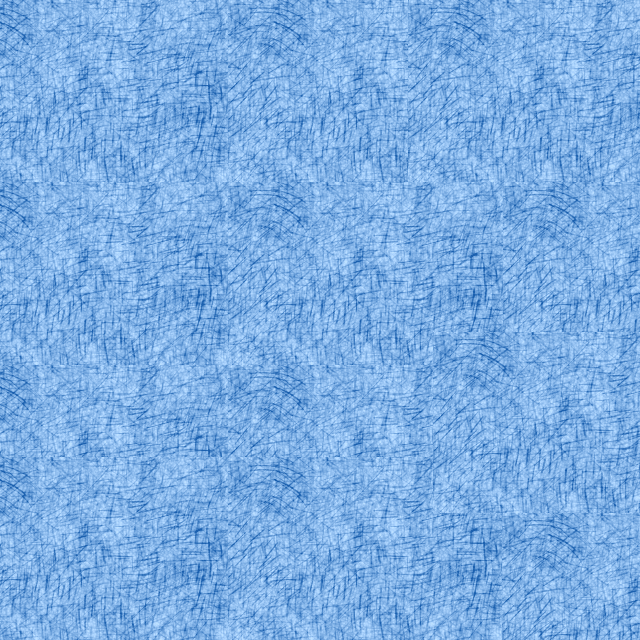
Give the GLSL for this texture, as a Shadertoy shader.

```glsl
// Blue pencil scribble: cross-hatched strokes on a patch that repeats with hard, uneven seams.

const vec2 PATCH = vec2(0.43, 0.285);
const vec3 INK = vec3(0.195, 0.45, 0.735);
const vec3 PAPER = vec3(0.65, 0.81, 0.98);

vec3 hash3(vec2 p) {
    vec3 h = fract(p.xyx * vec3(0.1031, 0.1030, 0.0973));
    h += dot(h, h.yxz + 33.33);
    return fract((h.xxy + h.yzz) * h.zyx);
}

mat2 rotation(float angle) {
    float c = cos(angle), s = sin(angle);
    return mat2(c, -s, s, c);
}

// Soft elliptical region
float blob(vec2 p, vec2 center, vec2 size) {
    vec2 d = (p - center) / size;
    return exp(-dot(d, d));
}

// Distance to the nearest scattered point, in cells
float cellular(vec2 p, float seed) {
    vec2 id = floor(p), f = fract(p);
    float nearest = 2.0;
    for (int j = -1; j <= 1; j++)
    for (int i = -1; i <= 1; i++) {
        vec2 n = vec2(i, j);
        nearest = min(nearest, length(n + hash3(id + n + seed).xy - f));
    }
    return nearest;
}

// One randomly tilted stroke per cell, running along x
float strokes(vec2 p, vec2 cell, float halfWidth, float tilt, float seed, float px) {
    vec2 id = floor(p / cell);
    float ink = 0.0;
    for (int j = -1; j <= 1; j++)
    for (int i = -1; i <= 1; i++) {
        vec2 n = id + vec2(i, j);
        vec3 place = hash3(n + seed);
        vec3 style = hash3(n + seed + 71.7);
        vec2 d = p - (n + place.xy) * cell;
        d.y -= d.x * tilt * (2.0 * place.z - 1.0);
        float reach = cell.x * mix(0.25, 0.5, style.x);
        float width = halfWidth * mix(0.6, 1.4, style.y);
        float line = 1.0 - smoothstep(width - 0.5 * px, width + 0.6 * px, abs(d.y));
        float ends = 1.0 - smoothstep(reach * 0.6, reach, abs(d.x));
        ink += line * ends * mix(0.2, 1.0, style.z);
    }
    return ink;
}

// Strokes drawn at an angle
float hatch(vec2 p, float angle, vec2 cell, float halfWidth, float seed, float px) {
    return strokes(rotation(angle) * p, cell, halfWidth, 0.13, seed, px);
}

// Lower left corner of the patch covering a point
vec2 patchOrigin(vec2 p) {
    float column = floor((p.x + 0.074) / PATCH.x) * PATCH.x - 0.074;
    float row = p.y > 0.715 ? 0.715 : p.y > 0.43 ? 0.43 : p.y > 0.286 ? 0.145 : 0.0;
    vec2 origin = vec2(column, row);
    // Overlapping patches along the right side
    if (p.x > 0.638 && p.y > 0.715) origin = vec2(0.638, 0.715);
    if (p.x > 0.677 && p.y > 0.199 && p.y < 0.482) origin = vec2(0.677, 0.197);
    if (p.x > 0.785 && p.y <= 0.199) origin = vec2(0.785, -0.086);
    return origin;
}

float scribble(vec2 q, float px) {
    vec2 w = q + 0.003 * sin(q.yx * 43.0 + vec2(0.0, 1.7));
    vec2 fine = vec2(0.052, 0.0050);

    // Regions with their own stroke direction
    float lower = blob(q, vec2(0.22, 0.07), vec2(0.14, 0.09));
    float sweep = blob(q, vec2(0.28, 0.18), vec2(0.07, 0.10));
    float slant = blob(q, vec2(0.05, 0.13), vec2(0.10, 0.10));
    float dark = blob(q, vec2(0.39, 0.13), vec2(0.04, 0.10));
    float corner = blob(q, vec2(0.08, 0.25), vec2(0.08, 0.05));

    float ink = 0.0;
    ink += (0.35 + 0.65 * lower) * hatch(w, 1.56, vec2(0.048, 0.0062), 0.0011, 11.0, px);
    ink += (0.40 + 0.55 * sweep + 0.4 * dark) * hatch(w, 0.13, fine, 0.0009, 137.0, px);
    ink += (0.35 + 0.60 * slant) * hatch(w, 0.72, fine, 0.0008, 251.0, px);
    ink += (0.30 + 0.30 * corner) * hatch(w, 2.50, fine, 0.0008, 379.0, px);
    ink += (0.30 + 0.70 * dark) * hatch(w, 1.38, fine, 0.0009, 467.0, px);

    // Arcs around a pivot near the upper left corner
    vec2 d = q - vec2(0.05, 0.16);
    vec2 polar = vec2(atan(d.y, d.x) * 0.1, length(d));
    ink += 1.0 * corner * strokes(polar, vec2(0.09, 0.006), 0.0010, 0.05, 593.0, px);

    // Sparse, heavier stray marks
    ink += 0.6 * strokes(rotation(0.35) * w, vec2(0.07, 0.022), 0.0009, 0.6, 701.0, px);
    return 0.72 * ink + 0.14 * (dark + corner) + 0.06 * lower;
}

// Mottled paper: upright streaks, flecks, fine grain and slow shading
float paperTone(vec2 q) {
    float streaks = 0.46 - cellular(q * vec2(52.0, 20.0), 29.0);
    float flecks = 0.46 - cellular(q * vec2(115.0, 80.0), 13.0);
    float grain = 0.46 - cellular(q * 250.0, 83.0);
    float shade = sin(q.x * 61.0 + 2.0 * sin(q.y * 29.0)) * sin(q.y * 37.0 + 1.3);
    return 0.24 * streaks + 0.44 * flecks + 0.40 * grain + 0.08 * shade;
}

void mainImage(out vec4 fragColor, in vec2 fragCoord) {
    vec2 p = fragCoord / iResolution.xy;
    float px = 1.0 / iResolution.y;
    vec2 q = p - patchOrigin(p);
    float tone = 0.88 + paperTone(q) - scribble(q, px);
    fragColor = vec4(mix(INK, PAPER, clamp(tone, -0.2, 1.2)), 1.0);
}
```
